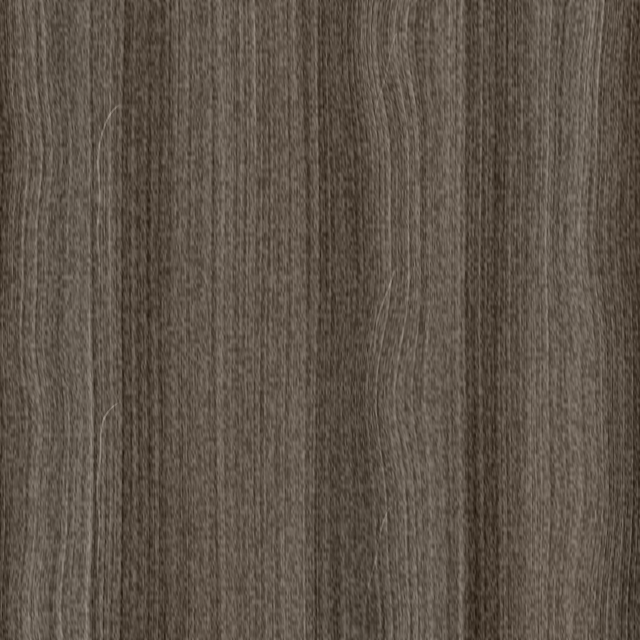
A WebGL 2 fragment shader for this texture:

```glsl
#version 300 es
precision highp float;
// Grey-brown wood veneer: upright strips with long crisp growth lines, fibres and pale veins.

uniform vec2 u_resolution;
out vec4 fragColor;

const vec3 WOOD = vec3(0.362, 0.321, 0.279);
const vec3 WARM_TINT = vec3(0.005, 0.0, -0.002);
const float TONE_RANGE = 0.092;
const float TONE_MEAN = 0.62;
const float GRAIN = 0.036;
const float RIDGE = 0.056;
const float RIDGE_SHARPNESS = 9.0;
const float PORES = 0.07;
const float FIBRE = 0.078;
const float VEIN_LIGHT = 0.15;
const float VEIN_WIDTH = 0.0015;
const vec2 PORE_CELLS = vec2(270.0, 90.0);
const vec2 FIBRE_CELLS = vec2(420.0, 150.0);
const float FIBRE_SLANT = 0.09;

vec2 hash2(vec2 p) {
  vec3 q = fract(p.xyx * vec3(0.1031, 0.1030, 0.0973));
  q += dot(q, q.yzx + 33.33);
  return fract((q.xx + q.yz) * q.zy);
}

// Smooth value noise from -1 to 1
float noise(vec2 p) {
  vec2 i = floor(p), f = fract(p);
  f = f * f * (3.0 - 2.0 * f);
  float low = mix(hash2(i).x, hash2(i + vec2(1, 0)).x, f.x);
  float high = mix(hash2(i + vec2(0, 1)).x, hash2(i + vec2(1, 1)).x, f.x);
  return 2.0 * mix(low, high, f.y) - 1.0;
}

// Distance to the nearest scattered cell point
float cellular(vec2 p) {
  vec2 i = floor(p), f = fract(p);
  float nearest = 4.0;
  for (int y = -1; y <= 1; y++)
    for (int x = -1; x <= 1; x++) {
      vec2 cell = vec2(x, y);
      vec2 d = cell + hash2(i + cell) - f;
      nearest = min(nearest, dot(d, d));
    }
  return sqrt(nearest);
}

float bell(float x, float centre, float width) {
  float d = (x - centre) / width;
  return exp(-d * d);
}

// Rises over edges.xy, falls over edges.zw
float band(float x, vec4 edges) {
  return smoothstep(edges.x, edges.y, x) * (1.0 - smoothstep(edges.z, edges.w, x));
}

// Bends the growth lines with layered sines, strongest in the figured strips
float growthLine(vec2 p) {
  float left = bell(p.x, 0.06, 0.07);
  float heart = bell(p.x, 0.61, 0.06);
  float right = bell(p.x, 0.92, 0.07);
  float x = p.x + 0.0020 * sin(7.0 * p.y + 14.0 * p.x);
  x += left * (0.006 * sin(13.0 * p.y + 1.0) + 0.002 * sin(31.0 * p.y));
  x -= heart * (0.013 * sin(10.5 * p.y + 0.9) + 0.004 * sin(23.0 * p.y + 2.0));
  x += right * (0.010 * sin(8.0 * p.y + 2.5) + 0.002 * sin(23.0 * p.y));
  return x;
}

// Broad light and dark strips, some with a sharp seam
float stripTone(float x, float line) {
  float seamA = smoothstep(0.189, 0.191, x), seamB = smoothstep(0.725, 0.728, x);
  float tone = band(line, vec4(-0.01, 0.06, 0.11, 0.32)) * (1.0 - seamA);
  tone += band(x, vec4(0.19, 0.36, 0.42, 0.55)) * seamA;
  tone += band(line, vec4(0.53, 0.62, 0.74, 0.86)) * (1.0 - seamB);
  tone += band(line, vec4(0.745, 0.86, 0.92, 1.01)) * seamB;
  return tone;
}

// Unbroken pale lines, each with a dark neighbour
float growthRidges(float line, float y, float density) {
  float phase = density * (line + 0.007 * noise(vec2(line * 32.0, y * 0.6 + density)));
  vec2 wave = 0.5 + 0.5 * sin(vec2(phase, phase - 1.6));
  vec2 ridge = pow(wave, vec2(RIDGE_SHARPNESS));
  float strength = 0.75 + 0.7 * noise(vec2(line * 48.0 + density, y * 0.9));
  return strength * (ridge.x - ridge.y);
}

// Thin pale line running down from its top and bending left
float vein(vec2 p, vec2 top, float len, float drift, float bend) {
  float t = (top.y - p.y) / len;
  float decay = exp(-bend * clamp(t, 0.0, 1.0));
  float slope = drift * bend * decay / len;
  float wobble = 0.002 * sin(55.0 * p.y + 20.0 * top.y);
  float d = abs(p.x - top.x + drift * (1.0 - decay) + wobble) / sqrt(1.0 + slope * slope);
  float fade = smoothstep(0.0, 0.02, t) * (1.0 - smoothstep(0.2, 1.0, t));
  return fade * (1.0 - smoothstep(0.3 * VEIN_WIDTH, 1.6 * VEIN_WIDTH, d));
}

void main() {
  vec2 p = gl_FragCoord.xy / u_resolution;
  float line = growthLine(p);
  float light = TONE_RANGE * (stripTone(p.x, line) - TONE_MEAN);

  // Long growth lines: soft streaks under crisp ridges
  light += 0.4 * GRAIN * noise(vec2(line * 24.0, p.y * 1.2));
  light += 0.9 * GRAIN * noise(vec2(line * 80.0, p.y * 0.8 + 7.0));
  light += GRAIN * noise(vec2(line * 170.0, p.y * 1.2 + 19.0));
  light += GRAIN * noise(vec2(line * 310.0, p.y * 3.0 + 41.0));
  light += RIDGE * growthRidges(line, p.y, 370.0);
  light += 0.8 * RIDGE * growthRidges(line, p.y, 690.0);

  // Long pores and slanted fibres
  vec2 slanted = vec2(line + FIBRE_SLANT * p.y, p.y);
  light += PORES * (cellular(slanted * PORE_CELLS) - 0.46);
  light += FIBRE * noise(slanted * FIBRE_CELLS + 53.0);

  // Pale veins: hooked on the left, leaning near the heart
  float veins = 0.0;
  for (int i = 0; i < 3; i++) {
    float k = float(i);
    veins += vein(p, vec2(0.188, 0.838 - 0.465 * k), 0.42, 0.034, 18.0);
    veins += 0.7 * vein(p, vec2(0.622 - 0.006 * k, 0.95 - 0.37 * k), 0.25, 0.060, 1.6);
  }
  light += VEIN_LIGHT * veins;

  vec3 tint = WARM_TINT * noise(vec2(line * 9.0 + 3.0, p.y * 1.3));
  fragColor = vec4(clamp(WOOD + light + tint, 0.0, 1.0), 1.0);
}
```
